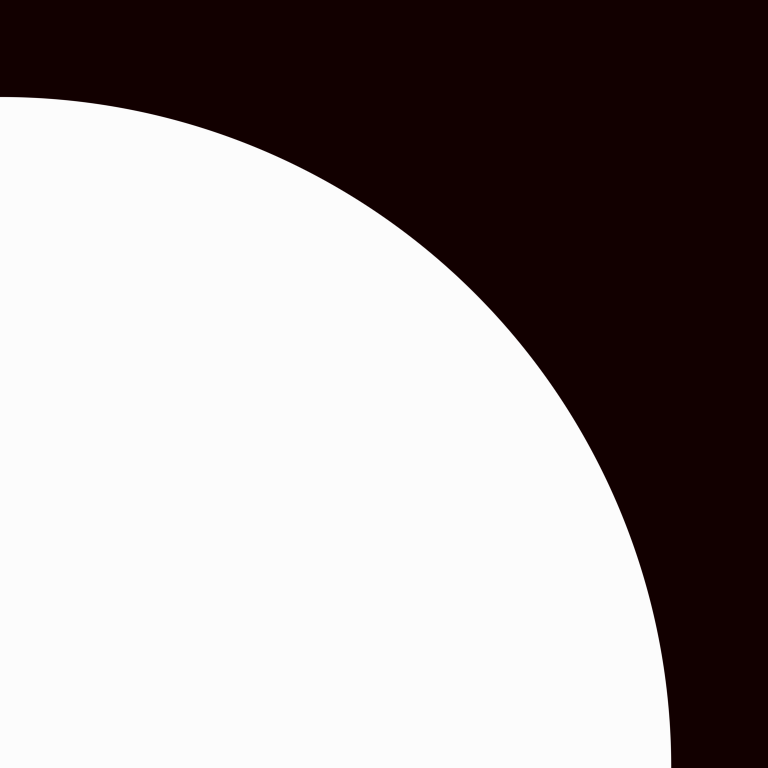
Reproduce this background procedurally as a WebGL 2 fragment shader.

```glsl
#version 300 es
precision highp float;
// A large pale disc, centred near the lower left corner, on a near-black red ground.

#define DISC_CENTER vec2(0.001, 0.0007)
#define DISC_RADIUS 0.873
#define DISC_COLOR vec3(0.988, 0.988, 0.988)
#define GROUND_COLOR vec3(0.07, 0.0, 0.0)
#define EDGE_PIXELS 0.7

uniform vec2 u_resolution;
out vec4 fragColor;

// Signed distance to a circle, negative inside
float circleDistance(vec2 point, vec2 center, float radius) {
    return length(point - center) - radius;
}

void main() {
    // Canvas units: the shorter side spans 0 to 1
    float canvasSize = min(u_resolution.x, u_resolution.y);
    vec2 point = gl_FragCoord.xy / canvasSize;

    // Disc with a smoothed edge
    float edge = EDGE_PIXELS / canvasSize;
    float distanceToDisc = circleDistance(point, DISC_CENTER, DISC_RADIUS);
    float coverage = 1.0 - smoothstep(-edge, edge, distanceToDisc);

    fragColor = vec4(mix(GROUND_COLOR, DISC_COLOR, coverage), 1.0);
}
```
